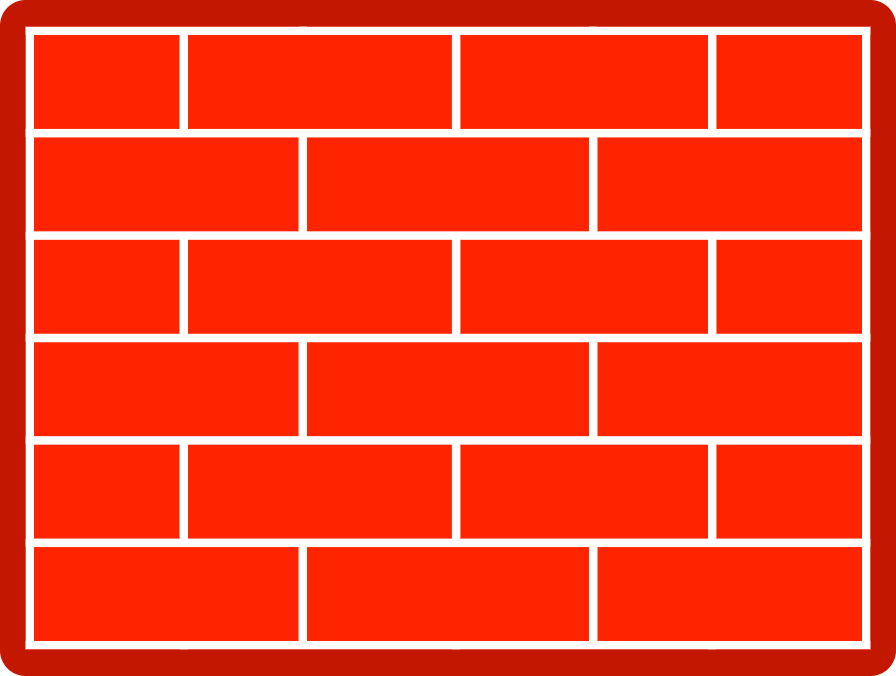
Give the GLSL for this pattern, as a Shadertoy shader.

```glsl
const vec3 BRICK = vec3(1.0, 0.14, 0.0);
const vec3 FRAME = vec3(0.77, 0.09, 0.0);
const vec3 MORTAR = vec3(1.0, 0.995, 0.995);

// Lengths are fractions of the canvas width
const float COURSES = 6.0;
const float COURSE_HEIGHT = 0.1143;
const float WALL_HALF_WIDTH = 0.4668;
const float MORTAR_HALF = 0.00475;
const float CORNER_RADIUS = 0.0286;

float boxDistance(vec2 p, vec2 halfSize, float radius) {
    vec2 q = abs(p) - halfSize + radius;
    return length(max(q, 0.0)) + min(max(q.x, q.y), 0.0) - radius;
}

float coverage(float d, float pixel) {
    return clamp(0.5 - d / pixel, 0.0, 1.0);
}

// Distance to the nearest horizontal mortar line
float bedDistance(float y, float spacing) {
    return abs(y - spacing * round(y / spacing));
}

// Distance to the nearest upright joint; courses alternate two layouts
float jointDistance(float x, float course) {
    float twoJoints = abs(abs(x) - 0.1621);
    float threeJoints = min(abs(abs(x) - 0.2949), abs(x - 0.0091));
    return mod(course, 2.0) < 0.5 ? twoJoints : threeJoints;
}

void mainImage(out vec4 fragColor, in vec2 fragCoord) {
    float pixel = 1.0 / iResolution.x;
    vec2 p = (fragCoord - 0.5 * iResolution.xy) * pixel;
    vec2 canvasHalf = 0.5 * iResolution.xy * pixel;
    vec2 wallHalf = vec2(WALL_HALF_WIDTH, 0.5 * COURSES * COURSE_HEIGHT);

    // Bricks and mortar
    float course = floor((p.y + wallHalf.y) / COURSE_HEIGHT);
    float wall = boxDistance(p, wallHalf, 0.0);
    float line = min(bedDistance(p.y, COURSE_HEIGHT), jointDistance(p.x, course));
    line = min(line, abs(wall));
    vec3 color = mix(BRICK, MORTAR, coverage(line - MORTAR_HALF, pixel));

    // Rounded frame
    float inside = boxDistance(p, wallHalf + MORTAR_HALF, 0.0);
    color = mix(FRAME, color, coverage(inside, pixel));
    float outer = boxDistance(p, canvasHalf, CORNER_RADIUS);
    color = mix(vec3(1.0), color, coverage(outer, pixel));

    fragColor = vec4(color, 1.0);
}
```
